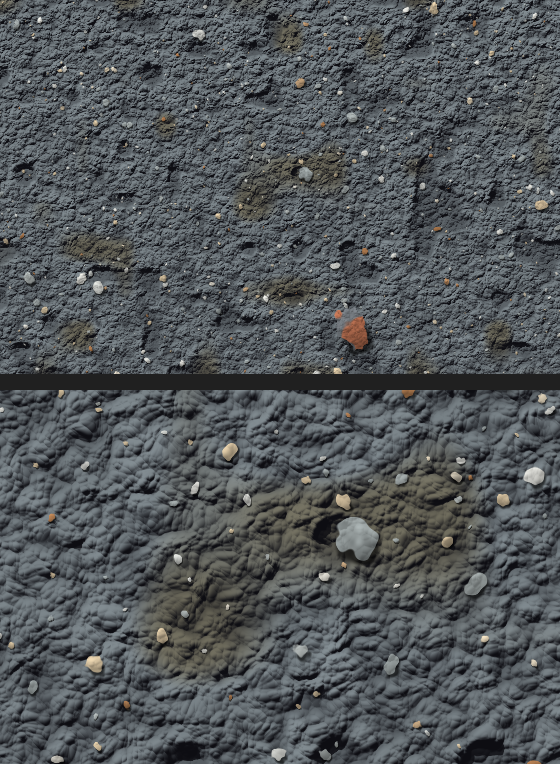
Top, the full canvas; bottom, a detail of the centre.
This texture is drawn by a Shadertoy shader. Its source:

```glsl
// Rough dark concrete with small pale pebbles under a low sun.
// Layered cellular domes form a height field, lit by its slope and a short
// shadow march; pebbles are wobbly ellipses scattered on jittered grids.

const vec2 SUN = vec2(-0.43, 0.90);      // direction towards the light
const float SUN_RISE = 0.75;             // height gained per unit of travel
const vec3 SHADOW_COLOR = vec3(0.052, 0.052, 0.072);
const vec3 CEMENT_COLOR = vec3(0.505, 0.545, 0.565);
const vec3 STAIN_COLOR = vec3(0.43, 0.39, 0.28);
const vec3 WHITE = vec3(0.79, 0.79, 0.77);
const vec3 GREY = vec3(0.57, 0.60, 0.60);
const vec3 CREAM = vec3(0.76, 0.69, 0.57);
const vec3 TAN = vec3(0.64, 0.45, 0.29);
const vec3 BRICK = vec3(0.66, 0.40, 0.29);
const vec3 SLATE = vec3(0.41, 0.43, 0.45);

vec3 hash3(vec2 p) {
    vec3 q = fract(p.xyx * vec3(0.1031, 0.1030, 0.0973));
    q += dot(q, q.yxz + 33.33);
    return fract((q.xxy + q.yzz) * q.zyx);
}

float noise(vec2 p) {
    vec2 cell = floor(p), f = fract(p);
    f = f * f * (3.0 - 2.0 * f);
    float lower = mix(hash3(cell).x, hash3(cell + vec2(1, 0)).x, f.x);
    float upper = mix(hash3(cell + vec2(0, 1)).x, hash3(cell + vec2(1, 1)).x, f.x);
    return mix(lower, upper, f.y);
}

// Rounded grains of random size, one per cell, joined by their maximum.
float grains(vec2 p) {
    vec2 cell = floor(p);
    float top = 0.0;
    for (int y = -1; y <= 1; y++)
    for (int x = -1; x <= 1; x++) {
        vec2 id = cell + vec2(x, y);
        vec3 rnd = hash3(id + 71.0);
        vec2 d = p - id - rnd.xy;
        float radius = 0.55 + 0.35 * rnd.z;
        float dome = 1.0 - dot(d, d) / (radius * radius);
        top = max(top, dome * (0.5 + 0.5 * fract(rnd.z * 7.3)));
    }
    return top;
}

// Surface height: three grain sizes, broad lumps and sparse pits.
float surface(vec2 p) {
    vec2 warp = vec2(noise(p * 48.0), noise(p * 48.0 + 37.0)) - 0.5;
    vec2 q = p + 0.008 * warp;
    float h = 0.34 / 44.0 * grains(q * 44.0);
    h += 0.37 / 92.0 * grains(q * 92.0 + 13.0);
    h += 0.32 / 175.0 * grains(q * 175.0 + 29.0);
    h *= mix(0.85, 1.12, clamp(p.y, 0.0, 1.0));
    h += 0.007 * noise(p * 24.0 + 5.0);
    return h - 0.014 * smoothstep(0.70, 0.92, noise(p * 15.0 + 90.0));
}

// Brightness of the cement from 0 (shadow) to 1 (facing the sun).
float sunlight(vec2 p) {
    float h = surface(p), reach = 0.0018;
    float slope = (surface(p + SUN * reach) - h) / reach;
    float lit = (0.68 - 0.62 * slope) / sqrt(1.0 + slope * slope);
    float excess = slope * reach - SUN_RISE * reach;
    for (int i = 1; i <= 4; i++) {
        float travel = reach + 0.0027 * float(i);
        excess = max(excess, surface(p + SUN * travel) - h - SUN_RISE * travel);
    }
    float shade = smoothstep(-0.0003, 0.0013, excess);
    float cavity = mix(0.72, 1.05, smoothstep(0.002, 0.012, h));
    return clamp(lit * cavity * (1.0 - 0.85 * shade), 0.0, 1.0);
}

// Relative distance to a tilted ellipse: below zero is inside.
float stoneDistance(vec2 d, float radius, float aspect, float angle) {
    float c = cos(angle), s = sin(angle);
    vec2 q = vec2(c * d.x + s * d.y, c * d.y - s * d.x) / radius;
    return length(q / vec2(1.0, aspect)) - 1.0;
}

// Paints one stone, with its shadow, over the colour below it.
vec3 paintStone(vec3 base, vec2 p, vec2 center, float radius, float aspect,
                float angle, vec3 tint, float light) {
    vec2 d = p - center;
    float wobble = 0.55 * (noise(d / radius * 1.7 + center * 91.0) - 0.5)
                 + 0.35 * (noise(p * 95.0) - 0.5);
    float edge = stoneDistance(d, radius, aspect, angle) + wobble;
    float shadowEdge = stoneDistance(d + SUN * radius * 0.45, radius, aspect, angle) + wobble;
    float blur = 0.8 / (radius * iResolution.y);
    float facing = 0.92 + 0.20 * dot(d / radius, SUN) + 0.16 * (noise(p * 160.0) - 0.5);
    vec3 stone = tint * facing * mix(1.0, 0.5 + 0.9 * light, 0.4);
    base *= 1.0 - 0.65 * (1.0 - smoothstep(-0.25, 0.25, shadowEdge));
    return mix(stone, base, smoothstep(-blur, blur, edge));
}

vec3 pebbleTint(float pick) {
    vec3 tint = mix(GREY, WHITE, smoothstep(0.1, 0.5, pick));
    tint = mix(tint, CREAM, smoothstep(0.58, 0.74, pick));
    return mix(tint, TAN, smoothstep(0.90, 0.96, pick));
}

// Scatters pebbles on a grid; sizes are fractions of a cell.
vec3 scatter(vec3 base, vec2 p, float scale, float density, vec2 sizes, float light) {
    vec2 cell = floor(p * scale);
    for (int y = -1; y <= 1; y++)
    for (int x = -1; x <= 1; x++) {
        vec2 id = cell + vec2(x, y);
        vec3 place = hash3(id + scale), look = hash3(id + scale + 211.0);
        if (place.z > density) continue;
        float radius = mix(sizes.x, sizes.y, look.x * look.x) / scale;
        base = paintStone(base, p, (id + place.xy) / scale, radius,
                          mix(0.5, 0.95, look.y), 6.283 * look.z,
                          pebbleTint(fract(look.y * 13.7 + look.x)), light);
    }
    return base;
}

void mainImage(out vec4 fragColor, in vec2 fragCoord) {
    vec2 p = fragCoord / iResolution.y;
    float light = sunlight(p);
    // Cement with faint tonal drift and a few brownish stains
    float stain = smoothstep(0.72, 0.95, noise(p * 9.0 + 61.0));
    vec3 cement = mix(CEMENT_COLOR, STAIN_COLOR, 0.65 * stain);
    cement *= 0.93 + 0.14 * noise(p * 34.0 + 17.0);
    vec3 color = mix(SHADOW_COLOR, cement, light);
    // Pebbles from grit to gravel
    color = scatter(color, p, 52.0, 0.12, vec2(0.11, 0.22), light);
    color = scatter(color, p, 23.0, 0.20, vec2(0.11, 0.21), light);
    color = scatter(color, p, 9.0, 0.28, vec2(0.08, 0.18), light);
    // One large stone, part brick and part slate
    vec3 mottled = mix(SLATE, BRICK, smoothstep(0.36, 0.50, noise(p * 30.0 + 8.0)));
    color = paintStone(color, p, vec2(0.937, 0.127), 0.055, 0.68, 1.9, mottled, light);
    fragColor = vec4(clamp(color, 0.0, 1.0), 1.0);
}
```
